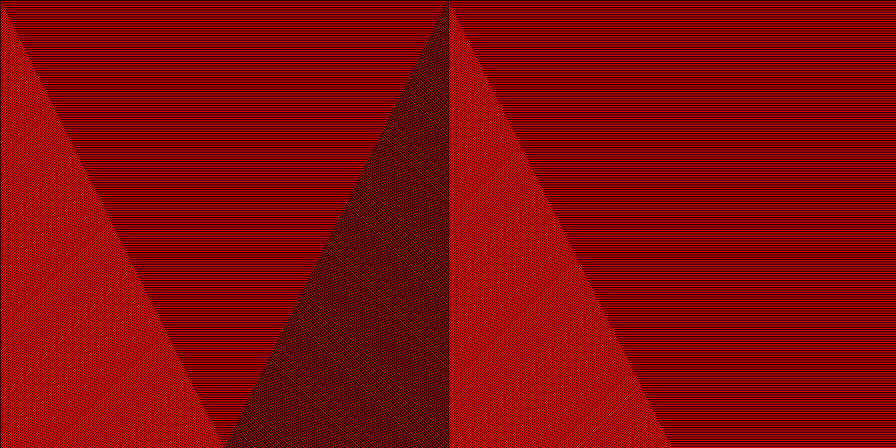
This background is drawn by a Shadertoy shader. Its source:

```glsl
// Finely ruled red background with bright and dark hatched triangular folds.

const vec3 RED = vec3(1.0, 0.0, 0.0);
const vec3 FOLD_RED = vec3(1.0, 0.012, 0.025);
const float LINES = 256.0;       // horizontal lines per canvas height
const float HATCHES = 170.667;   // diagonal lines per canvas height
const float SEAM_WIDTH = 0.0013; // dark seam beside each upright fold

// Integral of a unit-period stripe that is lit for the given share.
float stripeIntegral(float t, float share) {
    return floor(t) * share + min(fract(t), share);
}

// Stripe coverage averaged over a footprint, which smooths its edges.
float stripes(float t, float share, float footprint) {
    float h = 0.5 * footprint;
    return (stripeIntegral(t + h, share) - stripeIntegral(t - h, share)) / footprint;
}

// Diagonal stripes that fade to their mean when too fine to resolve.
float hatch(float t, float share, float pixel) {
    float footprint = HATCHES * pixel;
    float unresolved = smoothstep(0.4, 0.75, footprint);
    return mix(stripes(t * HATCHES, share, footprint), share, unresolved);
}

// Antialiased inside test for a signed distance that is positive inside.
float inside(float d, float pixel) {
    return clamp(d / pixel + 0.5, 0.0, 1.0);
}

// Right triangle standing on the base, with its upright side below the apex.
// The sign of side selects whether it opens to the right or to the left.
float fold(vec2 p, float apexX, float side, float pixel) {
    float across = side * (p.x - apexX);
    float slope = (0.5 * (1.0 - p.y) - across) / 1.118;
    return inside(across, pixel) * inside(slope, pixel);
}

// Thin vertical band starting at the given position.
float seam(float x, float start, float pixel) {
    return inside(x - start, pixel) - inside(x - start - SEAM_WIDTH, pixel);
}

void mainImage(out vec4 fragColor, in vec2 fragCoord) {
    vec2 p = fragCoord / iResolution.xy * vec2(2.0, 1.0);
    float pixel = 1.0 / iResolution.y;

    // Horizontal ruling, starting with black at the top
    float ruling = stripes((1.0 - p.y) * LINES + 0.5, 0.5, LINES * pixel);
    vec3 color = RED * ruling;

    // Dark fold, hatched downward to the right
    float darkHatch = hatch(p.x + p.y, 0.335, pixel);
    color = mix(color, FOLD_RED * darkHatch, fold(p, 1.0, -1.0, pixel));

    // Bright folds, hatched upward to the right, each with its seam
    float brightHatch = hatch(p.x - p.y, 0.66, pixel);
    for (int i = 0; i < 2; i++) {
        float apexX = float(i);
        color = mix(color, FOLD_RED * brightHatch, fold(p, apexX, 1.0, pixel));
        color *= 1.0 - seam(p.x, apexX, pixel);
    }

    fragColor = vec4(color, 1.0);
}
```
